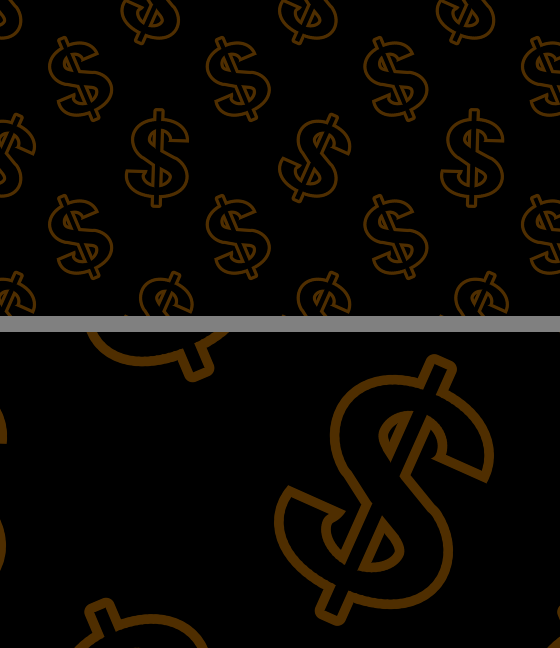
Top: the whole. Bottom: its middle third, enlarged.
Reproduce this pattern procedurally as a Shadertoy shader.

```glsl
// Staggered rows of tilted dollar signs, outlined in dark amber on black.

// Half of the S: an elliptical arc of varying thickness, then a spine to the center.
float halfS(vec2 p, float centerX, float radiusX, float cutY) {
    float d = 1e3;
    for (int i = 0; i < 48; i++) {
        float angle = mix(-0.5, 3.94, float(i) / 47.0);
        vec2 c = vec2(centerX, 0.25) + vec2(radiusX, 0.205) * vec2(cos(angle), sin(angle));
        float top = max(sin(angle), 0.0);
        float disk = length(p - c) - mix(0.115, 0.075, top * top);
        // Flat terminal at the open end of the arc
        if (angle < 1.5) disk = max(disk, cutY - p.y);
        d = min(d, disk);
    }
    vec2 spine = vec2(centerX - 0.697 * radiusX, 0.103);
    float t = clamp(dot(p, spine) / dot(spine, spine), 0.0, 1.0);
    return min(d, length(p - spine * t) - 0.112);
}

float roundedBox(vec2 p, vec2 halfSize, float radius) {
    vec2 q = abs(p) - halfSize + radius;
    return length(max(q, 0.0)) + min(max(q.x, q.y), 0.0) - radius;
}

float dollarSign(vec2 p) {
    float s = min(halfS(p, 0.025, 0.26, 0.245), halfS(-p, 0.005, 0.30, 0.19));
    return min(s, roundedBox(p, vec2(0.055, 0.66), 0.02));
}

void mainImage(out vec4 fragColor, in vec2 fragCoord) {
    float pixel = 4.32 / iResolution.y;
    vec2 p = fragCoord * pixel;
    vec2 spacing = vec2(2.155, 2.16);

    // Two interleaved grids; the nearer center owns the point
    vec2 id = floor(p / spacing + 0.5);
    vec2 local = p - id * spacing;
    vec2 between = p - (floor(p / spacing) + 0.5) * spacing;

    // Right-leaning signs, with upright ones at odd columns of odd rows
    bool upright = mod(id.x, 2.0) == 1.0 && mod(id.y, 2.0) == 1.0;
    float lean = upright ? 0.03 : 0.42;
    float size = upright ? 1.0 : 0.965;
    if (dot(between, between) < dot(local, local)) {
        local = between;
        lean = -0.40;
        size = 0.91;
    }

    float c = cos(lean), s = sin(lean);
    vec2 q = vec2(c * local.x - s * local.y, s * local.x + c * local.y);
    float outline = abs(dollarSign(q / size) * size) - 0.022;
    float ink = 1.0 - smoothstep(-0.6 * pixel, 0.6 * pixel, outline);
    fragColor = vec4(vec3(0.31, 0.18, 0.0) * ink, 1.0);
}
```
